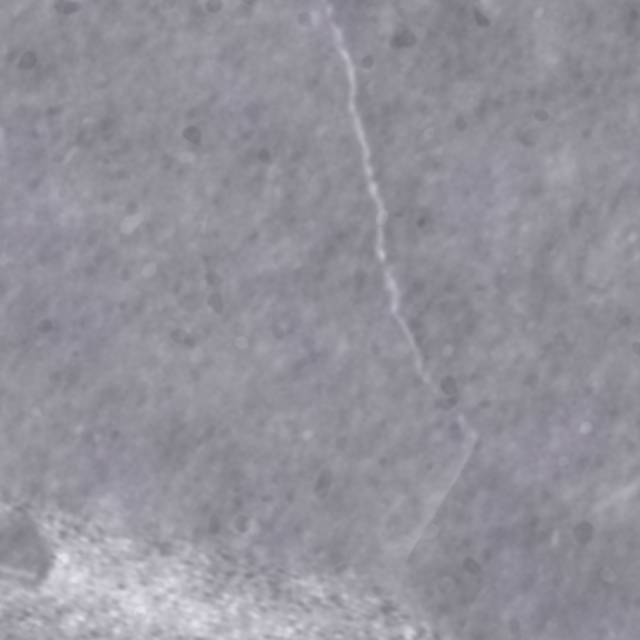
Give the GLSL for this texture, as a WebGL 2 fragment shader.

```glsl
#version 300 es
precision highp float;
// Weathered grey stone: soft mottled grain, a pale vein, a chipped facet and a bright worn ledge.

uniform vec2 u_resolution;
out vec4 fragColor;

const float BASE_TONE = 0.570;
const vec3 COOL_CAST = vec3(0.0, -0.004, 0.026);
const vec3 VIOLET_CAST = vec3(0.002, -0.008, 0.018);
const float FINE_FREQ = 64.0;        // grains per canvas width
const float SMEAR_ANGLE = 1.0;       // direction of elongated grains
const float SMEAR = 0.75;            // frequency ratio along that direction
const float PIT_DEPTH = 0.06;
const float VEIN_WIDTH = 0.0065;
const float VEIN_GLOW = 0.105;
const float LEDGE_LIFT = 0.085;
const float RIDGE_LIFT = 0.135;
const vec2 FACET_TOP = vec2(0.742, 0.303);
const vec2 FACET_BOTTOM = vec2(0.632, 0.115);

vec3 hash3(vec2 cell) {
    vec3 q = fract(cell.xyx * vec3(0.1031, 0.1030, 0.0973));
    q += dot(q, q.yxz + 33.33);
    return fract((q.xxy + q.yzz) * q.zyx);
}

// Cellular grain: every cell scatters one soft light or dark blob.
float grain(vec2 p) {
    vec2 cell = floor(p), f = p - cell;
    float sum = 0.0;
    for (int y = -1; y <= 1; y++) {
        for (int x = -1; x <= 1; x++) {
            vec2 offset = vec2(x, y);
            vec3 h = hash3(cell + offset + 71.0);
            vec2 d = offset + h.xy - f;
            float w = max(1.0 - dot(d, d), 0.0);
            sum += (2.0 * h.z - 1.0) * w * w * w;
        }
    }
    return sum;
}

// Horizontal position of the vein at a given drop from the top edge.
float veinPath(float drop) {
    float x = 0.505 + 0.27 * drop + 0.055 * smoothstep(0.57, 0.71, drop);
    x += 0.012 * exp(-pow((drop - 0.1) / 0.06, 2.0));
    x -= 0.017 * exp(-pow((drop - 0.45) / 0.09, 2.0));
    return x + 0.003 * sin(drop * 61.0) + 0.002 * sin(drop * 137.0 + 1.0);
}

// Soft stroke between two points.
float stroke(vec2 p, vec2 a, vec2 b, float width) {
    vec2 ab = b - a;
    float t = clamp(dot(p - a, ab) / dot(ab, ab), 0.0, 1.0);
    float d = length(p - a - ab * t) / width;
    return exp(-d * d);
}

void main() {
    vec2 uv = gl_FragCoord.xy / u_resolution;
    float c = cos(SMEAR_ANGLE), s = sin(SMEAR_ANGLE);
    vec2 q = vec2((c * uv.x + s * uv.y) * SMEAR, c * uv.y - s * uv.x);

    // Layered mottling, from broad clouds to fine grain
    float cloud = grain(uv * 3.3 + 5.0);
    float patches = grain(q * 10.0 + 13.0);
    float mottle = grain(q * 27.0 + 29.0);
    float fine = grain(q * FINE_FREQ);
    float dust = grain(uv * FINE_FREQ * 1.9);
    float tone = BASE_TONE + 0.018 * cloud + 0.026 * patches
               + 0.028 * mottle + 0.038 * fine + 0.018 * dust;

    // Sparse dark pits and pale flecks
    tone -= PIT_DEPTH * smoothstep(0.62, 1.1, -grain(uv * 33.0 + 47.0));
    tone += 0.05 * smoothstep(0.65, 1.1, grain(q * 44.0 + 83.0));

    // Pale broken vein with shade along its right flank
    float drop = 1.0 - uv.y;
    float across = uv.x - veinPath(drop) - 0.004 * mottle - 0.003 * fine;
    float reach = 1.0 - smoothstep(0.66, 0.71, drop);
    float strength = mix(1.0, 0.4, smoothstep(0.45, 0.62, drop));
    float core = exp(-pow(across / VEIN_WIDTH, 2.0));
    float flank = smoothstep(0.004, 0.016, across) * (1.0 - smoothstep(0.02, 0.075, across));
    tone += reach * (core * strength * VEIN_GLOW * (0.9 + 0.6 * fine) - 0.026 * flank);
    tone -= 0.05 * stroke(uv, vec2(0.68, 0.385), vec2(0.73, 0.34), 0.022) * smoothstep(0.0, 0.5, -fine);

    // Chipped facet: light on the left of its edge, shadow on the right
    vec2 edge = FACET_TOP - FACET_BOTTOM;
    vec2 rel = uv - FACET_BOTTOM;
    float along = dot(rel, edge) / dot(edge, edge);
    float side = (rel.x * edge.y - rel.y * edge.x) / length(edge) + 0.003 * mottle;
    float span = smoothstep(-0.1, 0.1, along) * (1.0 - smoothstep(0.9, 1.08, along));
    float lit = 1.0 - smoothstep(-0.004, 0.004, side);
    tone += span * lit * 0.05 * exp(side / 0.035);
    tone -= span * (1.0 - lit) * 0.035 * exp(-side / 0.14);

    // Faint diagonal scuffs and a bruise
    tone += 0.035 * stroke(uv, vec2(1.0, 0.67), vec2(0.83, 0.46), 0.017);
    tone += 0.05 * stroke(uv, vec2(0.93, 0.205), vec2(1.0, 0.245), 0.008);
    tone -= 0.04 * stroke(uv, vec2(0.485, 0.545), vec2(0.53, 0.635), 0.018);
    tone -= 0.04 * stroke(uv, vec2(0.53, 1.0), vec2(0.57, 0.98), 0.03);

    // Bright worn ledge with a dark notch at its left end
    float ledgeTop = 0.255 - 0.27 * uv.x - 0.5 * max(uv.x - 0.64, 0.0);
    float depth = ledgeTop - uv.y + 0.014 * patches + 0.008 * mottle;
    vec2 fromNotch = (uv - vec2(0.025, 0.14)) / vec2(0.062, 0.06);
    float notch = 1.0 - smoothstep(0.65, 1.15, length(fromNotch) + 0.2 * mottle);
    float ledge = smoothstep(-0.035, 0.06, depth) * (1.0 - notch);
    float ridge = exp(-pow((depth - 0.125) / 0.05, 2.0)) * (1.0 - smoothstep(0.25, 0.6, uv.x));
    float grit = grain(vec2(uv.x + 0.4 * uv.y, uv.y) * vec2(85.0, 115.0));
    tone += ledge * (LEDGE_LIFT + RIDGE_LIFT * ridge + 0.075 * grit + 0.03 * fine);
    tone += notch * (0.15 * stroke(uv, vec2(0.0, 0.112), vec2(0.05, 0.1), 0.008) - 0.025);

    float violet = smoothstep(0.0, 0.8, grain(uv * 8.0 + 61.0)) * (1.0 - ledge);
    fragColor = vec4(clamp(tone + COOL_CAST + VIOLET_CAST * violet, 0.0, 1.0), 1.0);
}
```
